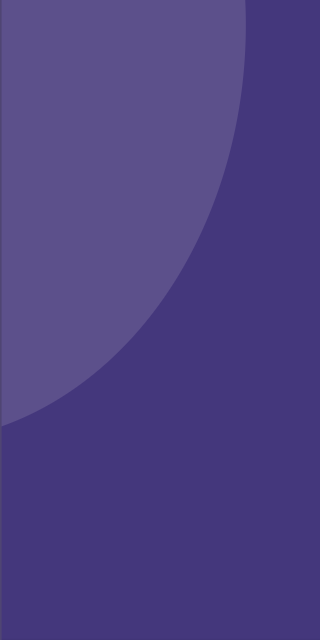
Give the GLSL for this background, as a WebGL 1 fragment shader.

```glsl
precision highp float;
uniform vec2 u_resolution;

#define BASE_COLOR vec3(0.267, 0.216, 0.486)
#define DISC_COLOR vec3(0.361, 0.312, 0.547)
#define RIM_COLOR vec3(0.31, 0.27, 0.45)
#define DISC_CENTER vec2(-0.2852, 0.9609)
#define DISC_RADII vec2(1.0534, 0.6523)
#define RIM_WIDTH 0.005
#define FOOT_HEIGHT 0.002
#define FOOT_SHADE 0.04

// Approximate signed distance to an ellipse, negative inside
float ellipseDistance(vec2 offset, vec2 radii) {
  float k = length(offset / radii);
  float slope = length(offset / (radii * radii));
  return k * (k - 1.0) / max(slope, 1e-6);
}

// Smoothed cover of one pixel by a shape with the given signed distance
float coverage(float pixels) {
  return clamp(0.5 - pixels, 0.0, 1.0);
}

void main() {
  vec2 uv = gl_FragCoord.xy / u_resolution;

  // Large pale disc hanging from the upper left
  vec2 offset = (uv - DISC_CENTER) * u_resolution;
  float disc = coverage(ellipseDistance(offset, DISC_RADII * u_resolution));
  vec3 color = mix(BASE_COLOR, DISC_COLOR, disc);

  // Faint shade along the bottom edge
  float foot = coverage((uv.y - FOOT_HEIGHT) * u_resolution.y);
  color *= 1.0 - FOOT_SHADE * foot;

  // Thin greyish rim along the left edge
  float rim = coverage((uv.x - RIM_WIDTH) * u_resolution.x);
  color = mix(color, RIM_COLOR, rim);

  gl_FragColor = vec4(color, 1.0);
}
```
